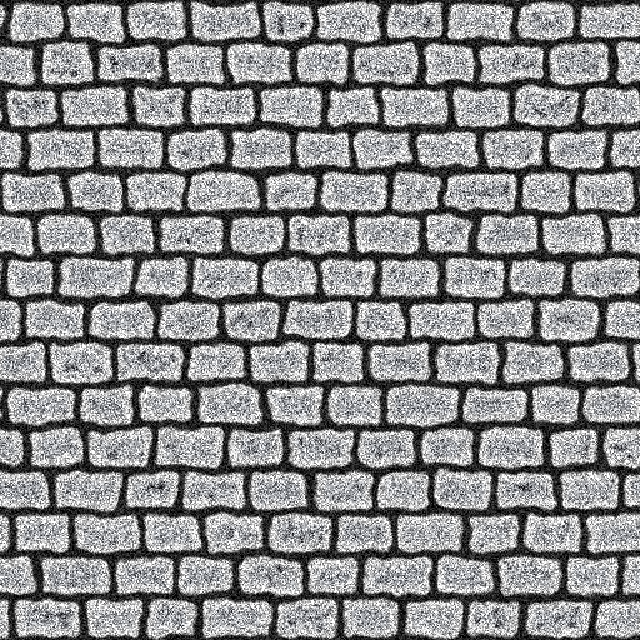
This texture is drawn by a WebGL 2 fragment shader. Its source:

```glsl
#version 300 es
precision highp float;
// Grainy grey cobblestone paving: 15 staggered courses of 10 worn setts with dark joints.

uniform vec2 u_resolution;
out vec4 fragColor;

const vec2 SETTS = vec2(10.0, 15.0);     // repeats across and down
const float JOINT_HALF_WIDTH = 0.0062;
const float CORNER_RADIUS = 0.009;
const float GRAIN_CELLS = 512.0;         // grains across the canvas
const vec3 JOINT_COLOR = vec3(0.125, 0.125, 0.125);
const vec3 RIM_COLOR = vec3(0.81, 0.81, 0.81);
const vec3 CORE_COLOR = vec3(0.62, 0.63, 0.65);
const vec3 PIT_COLOR = vec3(0.27, 0.27, 0.29);

float hash(vec2 p) {
  vec3 q = fract(vec3(p.xyx) * 0.1031);
  q += dot(q, q.yzx + 33.33);
  return fract((q.x + q.y) * q.z);
}

vec2 gradient(vec2 cell) {
  float angle = 6.2832 * hash(cell + 17.0);
  return vec2(cos(angle), sin(angle));
}

float gradientNoise(vec2 p) {
  vec2 i = floor(p), f = fract(p);
  vec2 w = f * f * f * (f * (f * 6.0 - 15.0) + 10.0);
  vec2 e = vec2(1.0, 0.0);
  float low = mix(dot(gradient(i), f), dot(gradient(i + e), f - e), w.x);
  float high = mix(dot(gradient(i + e.yx), f - e.yx), dot(gradient(i + 1.0), f - 1.0), w.x);
  return mix(low, high, w.y);
}

vec2 warp(vec2 p, float frequency, float amount) {
  vec2 q = p * frequency;
  return amount * vec2(gradientNoise(q + 5.3), gradientNoise(q + 71.7));
}

float roundedBox(vec2 p, vec2 halfSize, float radius) {
  vec2 q = abs(p) - halfSize + radius;
  return length(max(q, 0.0)) + min(max(q.x, q.y), 0.0) - radius;
}

// Half bond whose stagger slips sideways in the lower courses
float courseOffset(float course) {
  return 0.5 * mod(course, 2.0) - 0.8 * smoothstep(6.0, 12.5, course);
}

// Uneven position of the joint to the left of a sett
float jointPosition(float column, float course) {
  vec2 id = mod(vec2(column, course), SETTS);
  return column + 0.24 * (hash(id + 3.7) - 0.5);
}

// Signed distance to the sett edge in x, sett id in yz
vec3 settAt(vec2 p) {
  float y = (1.0 - p.y) * SETTS.y;
  float course = floor(y);
  float x = p.x * SETTS.x - courseOffset(course);
  float column = floor(x);
  if (x < jointPosition(column, course)) column -= 1.0;
  else if (x > jointPosition(column + 1.0, course)) column += 1.0;
  float left = jointPosition(column, course);
  float right = jointPosition(column + 1.0, course);
  vec2 local = vec2(x - 0.5 * (left + right), fract(y) - 0.5) / SETTS;
  vec2 halfSize = 0.5 * vec2(right - left, 1.0) / SETTS - JOINT_HALF_WIDTH;
  return vec3(roundedBox(local, halfSize, CORNER_RADIUS), mod(vec2(column, course), SETTS));
}

// Pale rim, darker core and scattered pits that vary per sett
vec3 settColor(vec2 p, float depth, vec2 id) {
  float core = smoothstep(0.004, 0.021, depth + 0.008 * gradientNoise(p * 55.0));
  float pits = smoothstep(0.08, 0.42, gradientNoise(p * 65.0 + 9.0));
  float wear = hash(id + 41.0);
  vec3 color = mix(RIM_COLOR, CORE_COLOR, core * mix(0.7, 1.0, hash(id + 23.0)));
  return mix(color, PIT_COLOR, pits * smoothstep(0.004, 0.015, depth) * wear * wear * 0.85);
}

float grain(vec2 p) {
  vec2 cell = floor(p * GRAIN_CELLS);
  return hash(cell + 0.5) + hash(cell + 611.3) - 1.0;
}

void main() {
  vec2 uv = gl_FragCoord.xy / u_resolution;

  // Hand-cut wobble of the joints
  vec2 p = uv + warp(uv, 17.0, 0.009) + warp(uv, 48.0, 0.005);
  vec3 sett = settAt(p);
  float stone = smoothstep(0.003, -0.003, sett.x);

  vec3 color = mix(JOINT_COLOR, settColor(uv, -sett.x, sett.yz), stone);
  color += grain(uv) * mix(0.24, 0.54, stone);
  fragColor = vec4(clamp(color, 0.0, 1.0), 1.0);
}
```
